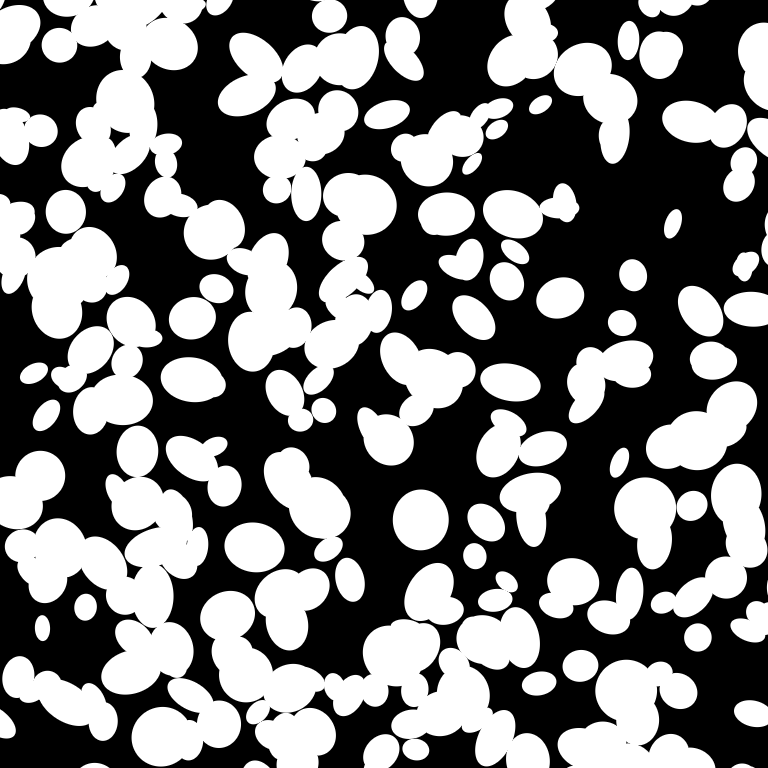
A Shadertoy shader for this pattern:

```glsl
const float CELLS = 10.0;               // grid cells per canvas height
const int   SLOTS = 5;                  // possible grains per cell
const float FILL = 0.55;                // chance that a slot holds a grain
const vec2  LONG_RADIUS = vec2(0.016, 0.042);  // range, in canvas heights
const vec2  ASPECT = vec2(0.5, 1.0);    // range of short / long radius
const float EDGE_PIXELS = 1.0;          // width of the smoothed edge
const uint  SEED = 17u;
const vec3  GROUND = vec3(0.0);
const vec3  GRAIN = vec3(1.0);
const float PI = 3.14159;

// Integer hash: three independent values in 0..1
vec3 hash3(uvec3 v) {
    v = v * 1664525u + 1013904223u;
    v.x += v.y * v.z; v.y += v.z * v.x; v.z += v.x * v.y;
    v ^= v >> 16u;
    v.x += v.y * v.z; v.y += v.z * v.x; v.z += v.x * v.y;
    return vec3(v >> 8u) / 16777216.0;
}

mat2 rotation(float angle) {
    float c = cos(angle), s = sin(angle);
    return mat2(c, -s, s, c);
}

// First-order distance to an ellipse, negative inside
float ellipseDistance(vec2 p, vec2 radii) {
    float k = length(p / radii);
    float slope = length(p / (radii * radii));
    return k * (k - 1.0) / max(slope, 1e-4);
}

// Cellular search: distance to the nearest randomly placed grain
float grainDistance(vec2 p) {
    ivec2 home = ivec2(floor(p * CELLS));
    float nearest = 1.0;
    for (int y = -1; y <= 1; y++)
    for (int x = -1; x <= 1; x++)
    for (int slot = 0; slot < SLOTS; slot++) {
        ivec2 cell = home + ivec2(x, y);
        uvec3 id = uvec3(uvec2(cell + 64), uint(slot) + SEED);
        vec3 place = hash3(id);
        if (place.z > FILL) continue;

        vec3 shape = hash3(id + uvec3(0u, 0u, 101u));
        vec2 centre = (vec2(cell) + place.xy) / CELLS;
        float radius = mix(LONG_RADIUS.x, LONG_RADIUS.y, shape.x);
        vec2 radii = radius * vec2(1.0, mix(ASPECT.x, ASPECT.y, shape.y));
        vec2 local = rotation(PI * shape.z) * (p - centre);
        nearest = min(nearest, ellipseDistance(local, radii));
    }
    return nearest;
}

void mainImage(out vec4 fragColor, in vec2 fragCoord) {
    vec2 p = fragCoord / iResolution.y;
    float edge = EDGE_PIXELS / iResolution.y;
    float cover = clamp(0.5 - grainDistance(p) / edge, 0.0, 1.0);
    fragColor = vec4(mix(GROUND, GRAIN, cover), 1.0);
}
```
